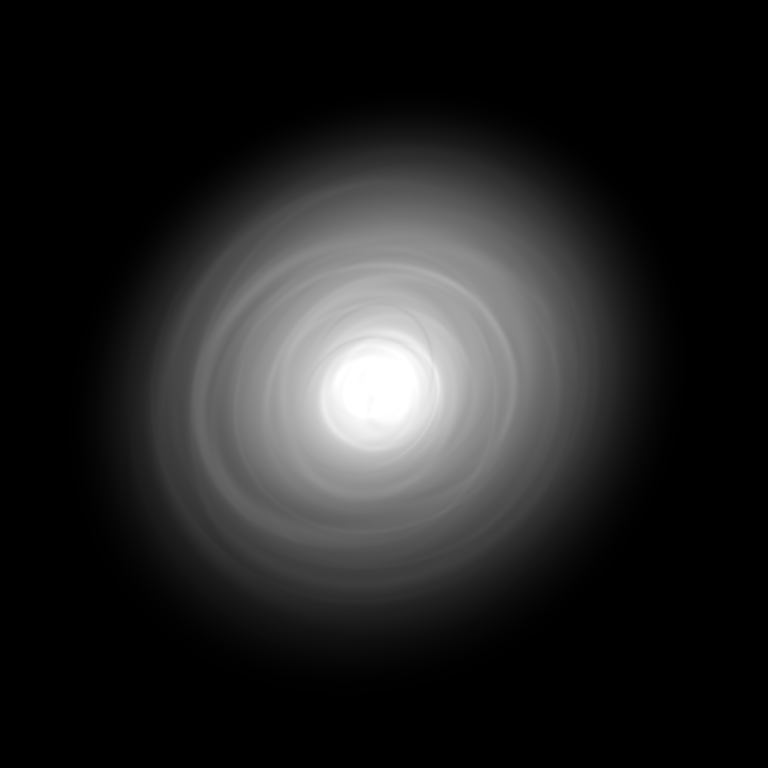
A WebGL 1 fragment shader for this background:

```glsl
precision highp float;

uniform vec2 u_resolution;

#define CENTER vec2(0.492, 0.488)
#define TILT 0.68
#define HALO_LEVEL 0.49
#define HALO_INNER 0.13
#define HALO_OUTER 0.39
#define CORE_LEVEL 0.57
#define CORE_RADIUS 0.102
#define UPWARD_BIAS 1.2
#define STRANDS 90
#define STRAND_CONTRAST 0.055

float hash(float n) {
  return fract(sin(n * 12.9898 + 4.137) * 43758.547);
}

vec2 rotate(vec2 p, float angle) {
  float c = cos(angle);
  float s = sin(angle);
  return vec2(c * p.x + s * p.y, c * p.y - s * p.x);
}

// Radius of a tilted ellipse, stretched along its first axis
float ellipseRadius(vec2 p, float tilt, float aspect) {
  vec2 q = rotate(p, tilt);
  return length(q * vec2(inversesqrt(aspect), sqrt(aspect)));
}

// Soft ridge along an ellipse, brightest towards one heading
float arc(vec2 p, float tilt, float aspect, float radius, float width, float heading) {
  float offset = (ellipseRadius(p, tilt, aspect) - radius) / width;
  vec2 outward = p / max(length(p), 0.0001);
  float facing = dot(outward, vec2(cos(heading), sin(heading)));
  return exp(-offset * offset) * smoothstep(-0.3, 0.9, facing);
}

// Many thin light and dark strands wound around the core
float strands(vec2 p) {
  float sum = 0.0;
  for (int i = 0; i < STRANDS; i++) {
    float n = float(i);
    float radius = mix(0.015, 0.35, (n + hash(n)) / float(STRANDS));
    vec2 drift = (vec2(hash(n + 101.0), hash(n + 202.0)) - 0.5) * 0.035;
    float tilt = TILT + (hash(n + 303.0) - 0.5) * 1.3;
    float aspect = mix(1.02, 1.32, hash(n + 404.0));
    float width = mix(0.002, 0.009, hash(n + 505.0));
    float heading = 6.2832 * hash(n + 606.0);
    float tone = hash(n + 707.0) * 2.0 - 0.85;
    sum += tone * arc(p - drift, tilt, aspect, radius, width, heading);
  }
  return sum;
}

void main() {
  vec2 p = gl_FragCoord.xy / u_resolution - CENTER;

  // Broad halo, brighter above the core than below
  float r = ellipseRadius(p, TILT, 1.12) * 0.98;
  float halo = HALO_LEVEL * (1.0 - smoothstep(HALO_INNER, HALO_OUTER, r));
  halo *= max(1.0 + UPWARD_BIAS * p.y, 0.0);

  // White core and faint outer veil
  float coreR = ellipseRadius(p, TILT - 0.15, 1.12) / CORE_RADIUS;
  float light = halo + CORE_LEVEL * exp(-coreR * coreR);
  light += 0.012 * (1.0 - smoothstep(0.2, 0.45, r));

  // Wide rings crossing the halo
  vec2 ringP = p - vec2(-0.019, 0.011);
  float rings = 0.045 * arc(ringP, 0.61, 1.2, 0.204, 0.011, 3.3);
  rings += 0.03 * arc(ringP, 0.61, 1.2, 0.204, 0.014, 0.3);
  rings -= 0.04 * arc(ringP, 0.61, 1.2, 0.178, 0.022, 3.7);
  rings += 0.025 * arc(p, 0.75, 1.12, 0.282, 0.012, 2.9);
  rings += 0.02 * arc(p, 0.6, 1.1, 0.253, 0.009, 5.0);
  light += rings;

  // Strands follow the local brightness and fade into black
  light *= 1.0 + STRAND_CONTRAST * strands(p);
  gl_FragColor = vec4(vec3(clamp(light, 0.0, 1.0)), 1.0);
}
```
